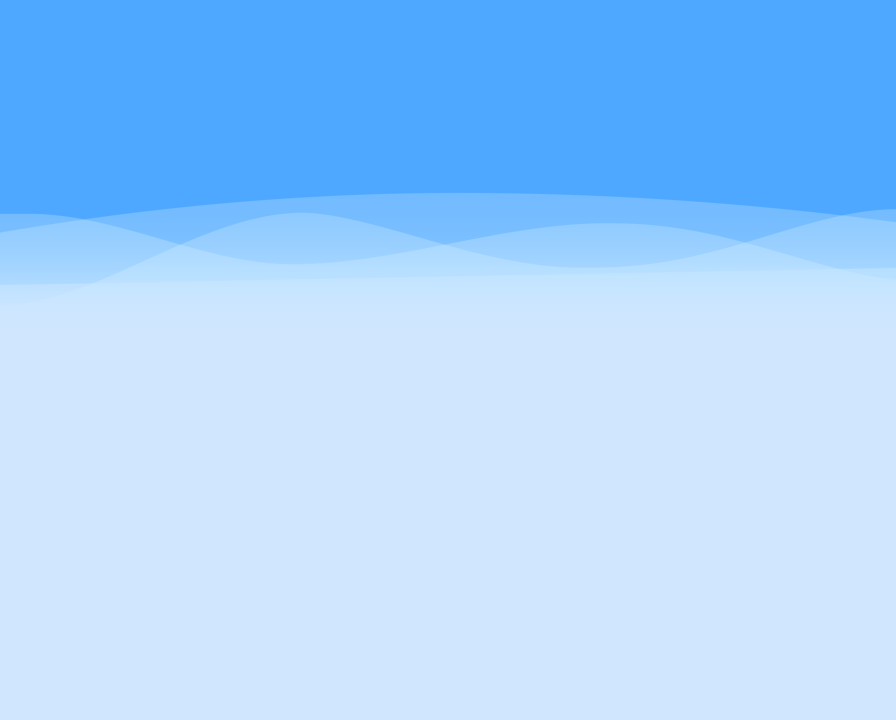
Reproduce this background procedurally as a Shadertoy shader.

```glsl
// Pale translucent waves rising over a flat blue sky.

const vec3 SKY = vec3(0.31, 0.66, 1.0);
const vec3 CREST_TINT = vec3(0.785, 0.91, 1.0);
const vec3 DEEP_TINT = vec3(0.815, 0.902, 1.0);
const float MIST_TOP = 0.732;
const float MIST_BOTTOM = 0.545;

// Smooth step between two turning points; skew shifts the steep part.
float ease(float start, float end, float skew, float x) {
    float t = clamp((x - start) / (end - start), 0.0, 1.0);
    return smoothstep(0.0, 1.0, pow(t, skew));
}

// Curve through four turning points, flat at each of them.
float swell(float x, vec4 turns, vec4 heights, vec3 skews) {
    float y = heights[0];
    for (int i = 0; i < 3; i++) {
        float t = ease(turns[i], turns[i + 1], skews[i], x);
        y += (heights[i + 1] - heights[i]) * t;
    }
    return y;
}

// Broad hill with its own curvature on each side.
float hill(float x, float centre, float peak, float leftBend, float rightBend) {
    float d = x - centre;
    return peak - d * d * (d < 0.0 ? leftBend : rightBend);
}

// Lays a translucent sheet below the given edge height.
vec3 addSheet(vec3 base, vec3 tint, float opacity, float edge, float y, float soft) {
    float cover = smoothstep(-soft, soft, edge - y);
    return mix(base, tint, cover * opacity);
}

void mainImage(out vec4 fragColor, in vec2 fragCoord) {
    vec2 uv = fragCoord / iResolution.xy;
    float soft = 0.75 / iResolution.y;

    // Sheets grow denser and less cyan with depth.
    float depth = clamp((MIST_TOP - uv.y) / (MIST_TOP - MIST_BOTTOM), 0.0, 1.0);
    float opacity = mix(0.3, 0.8, depth * depth);
    vec3 tint = mix(CREST_TINT, DEEP_TINT, smoothstep(0.5, 1.0, depth));

    // Edge heights of the four sheets.
    float arcEdge = hill(uv.x, 0.511, 0.732, 0.211, 0.170);
    float nearEdge = swell(uv.x, vec4(0.033, 0.326, 0.677, 1.03),
                           vec4(0.703, 0.633, 0.690, 0.609), vec3(1.0, 1.0, 1.15));
    float farEdge = swell(uv.x, vec4(0.0, 0.338, 0.651, 1.0),
                          vec4(0.576, 0.7045, 0.628, 0.7094), vec3(0.97, 0.87, 1.2));
    float shoreEdge = mix(0.604, 0.628, uv.x);

    vec3 color = SKY;
    color = addSheet(color, tint, opacity, arcEdge, uv.y, soft);
    color = addSheet(color, tint, opacity, farEdge, uv.y, soft);
    color = addSheet(color, tint, opacity, nearEdge, uv.y, soft);
    color = addSheet(color, tint, opacity, shoreEdge, uv.y, soft);

    fragColor = vec4(color, 1.0);
}
```
